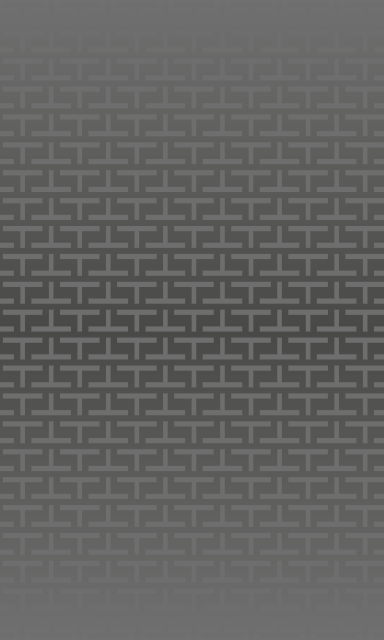
Write a Shadertoy shader that draws this pattern.

```glsl
// Interlocking upright and inverted T shapes in even rows over a grey gradient.
// Each T is the union of two box distances, repeated on a grid; the inverted
// set is the same T turned by half a turn and shifted by half a column.

// Lengths are fractions of the canvas height.
#define PITCH vec2(0.0892, 0.0436)
#define FIRST_T vec2(0.0354, 0.4990)
#define T_HALF_SIZE vec2(0.0309, 0.0171)
#define BAR_HALF 0.00405
#define STEM_HALF 0.0036
#define DARK_HEIGHT 0.485
#define T_COLOR vec3(0.430)
#define EDGE_COLOR vec3(0.440)
#define DARK_COLOR vec3(0.285, 0.285, 0.277)

float boxDistance(vec2 p, vec2 halfSize) {
    vec2 d = abs(p) - halfSize;
    return length(max(d, 0.0)) + min(max(d.x, d.y), 0.0);
}

// Upright T centred on its bounding box
float teeDistance(vec2 p) {
    float bar = boxDistance(p - vec2(0.0, T_HALF_SIZE.y - BAR_HALF),
                            vec2(T_HALF_SIZE.x, BAR_HALF));
    float stem = boxDistance(p, vec2(STEM_HALF, T_HALF_SIZE.y));
    return min(bar, stem);
}

// Position relative to the centre of the nearest grid cell
vec2 repeatCentered(vec2 p) {
    return (fract(p / PITCH + 0.5) - 0.5) * PITCH;
}

// Darkest band near the middle, fading to lighter ends
vec3 background(float y) {
    float reach = y > DARK_HEIGHT ? 1.0 - DARK_HEIGHT : DARK_HEIGHT;
    return mix(DARK_COLOR, EDGE_COLOR, abs(y - DARK_HEIGHT) / reach);
}

void mainImage(out vec4 fragColor, in vec2 fragCoord) {
    vec2 uv = fragCoord / iResolution.y;
    float pixel = 1.0 / iResolution.y;

    // Two interleaved sets of T shapes
    vec2 p = uv - FIRST_T;
    float upright = teeDistance(repeatCentered(p));
    float inverted = teeDistance(-repeatCentered(p - vec2(0.5 * PITCH.x, 0.0)));
    float d = min(upright, inverted);

    // Smooth coverage over about one pixel
    float coverage = clamp(0.5 - d / pixel, 0.0, 1.0);
    fragColor = vec4(mix(background(uv.y), T_COLOR, coverage), 1.0);
}
```
